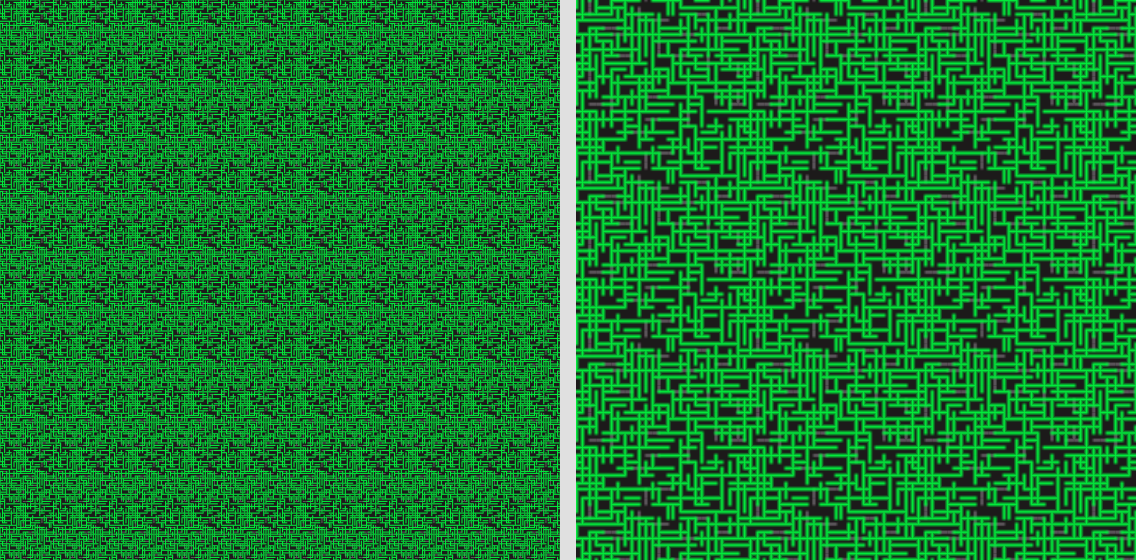
Left, the full canvas; right, a detail of the centre.
This pattern is drawn by a three.js fragment shader. Its source:

```glsl
// Dense green circuit traces on charcoal, one maze-like tile repeated 10 by 10.
varying vec2 vUv;

const float TILES = 10.0;
const float CELLS = 24.0;                     // grid cells along one tile
const float SOFT = TILES * CELLS / 512.0;     // edge softness in cells

float hash(vec2 p) {
  return fract(sin(dot(p, vec2(127.1, 311.7))) * 4375.85);
}

// Uneven position of a grid line, wrapping once per tile
float linePos(float i, float seed) {
  return i + 0.36 * (hash(vec2(mod(i, CELLS), seed)) - 0.5);
}

// Share of a soft window around x that lies between a and b
float span(float x, float a, float b) {
  return clamp((min(x + 0.5 * SOFT, b) - max(x - 0.5 * SOFT, a)) / SOFT, 0.0, 1.0);
}

// Random value shared by a run of two edges along a grid line
float runValue(float along, float across, float seed) {
  float line = mod(across, CELLS);
  float shift = floor(hash(vec2(line, seed)) * CELLS);
  float run = floor(mod(along + shift, CELLS) * 0.5);
  return hash(vec2(run + seed, line + 3.0 * seed));
}

// Adds one trace: x is the green cover, y the cover of thin pale traces
vec2 addTrace(vec2 cover, vec2 p, vec2 a, vec2 b, float value, float density) {
  float pale = step(density, value);
  float halfWidth = mix(0.22, 0.12, pale);
  float c = span(p.x, a.x - halfWidth, b.x + halfWidth)
          * span(p.y, a.y - halfWidth, b.y + halfWidth)
          * step(value, density + 0.04);
  return max(cover, c * vec2(1.0 - pale, pale));
}

void main() {
  vec2 p = vUv * TILES * CELLS;
  vec2 base = floor(p);
  vec2 cover = vec2(0.0);

  // Edges leaving the nearby grid nodes to the right and upward
  for (int j = -1; j <= 1; j++) {
    for (int i = -1; i <= 1; i++) {
      vec2 n = base + vec2(float(i), float(j));
      vec2 a = vec2(linePos(n.x, 41.0), linePos(n.y, 67.0));
      vec2 b = vec2(linePos(n.x + 1.0, 41.0), linePos(n.y + 1.0, 67.0));
      cover = addTrace(cover, p, a, vec2(b.x, a.y), runValue(n.x, n.y, 13.0), 0.58);
      cover = addTrace(cover, p, a, vec2(a.x, b.y), runValue(n.y, n.x, 29.0), 0.52);
    }
    // Far ends of edges that start one node further on
    vec2 n = base + vec2(2.0, float(j));
    vec2 a = vec2(linePos(n.x, 41.0), linePos(n.y, 67.0));
    cover = addTrace(cover, p, a, vec2(a.x, linePos(n.y + 1.0, 67.0)),
                     runValue(n.y, n.x, 29.0), 0.52);
  }

  vec3 color = mix(vec3(0.11, 0.10, 0.10), vec3(0.58, 0.54, 0.58), cover.y);
  color = mix(color, vec3(0.0, 0.97, 0.24), cover.x);
  gl_FragColor = vec4(color, 1.0);
}
```
